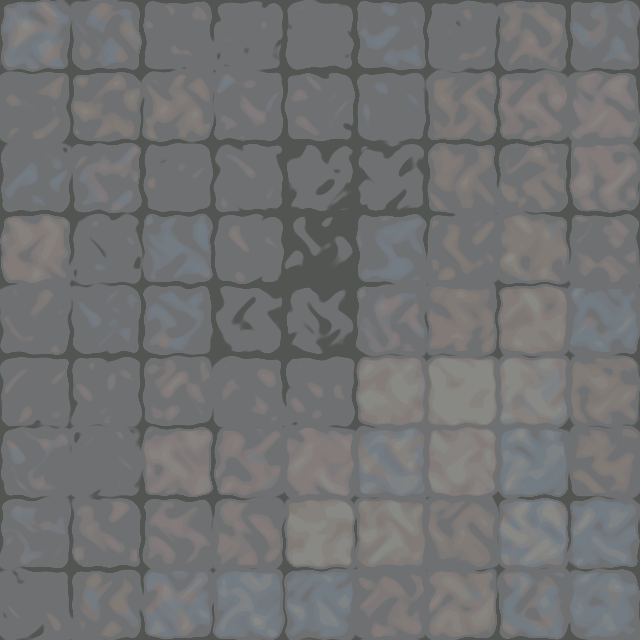
Give the GLSL for this texture, as a WebGL 2 fragment shader.

```glsl
#version 300 es
precision highp float;
// Nine by nine worn stone tiles with ragged dark joints and mottled tints.

#define TILES 9.0
#define TILE_HALF 0.445
#define CORNER_RADIUS 0.10
#define EDGE_WOBBLE 0.012
#define MOTTLE 0.50
#define TILE_VARIATION 0.75
#define BASE_LEVEL 0.92
#define JOINT_LEVEL -0.18
#define BLUE_SHARE 0.34

uniform vec2 u_resolution;
out vec4 fragColor;

const vec3 MORTAR = vec3(0.325, 0.335, 0.320);
const vec3 STONE = vec3(0.435, 0.440, 0.448);
const vec3 TAN = vec3(0.505, 0.480, 0.460);
const vec3 PINK = vec3(0.515, 0.485, 0.485);
const vec3 BLUE = vec3(0.452, 0.485, 0.515);
const vec3 PALE = vec3(0.535, 0.535, 0.520);

float hash(vec2 p) {
  return fract(sin(dot(p, vec2(127.1, 311.7))) * 4375.85);
}

// Warped, rotated sines: smooth irregular blobs, roughly -1 to 1.
float blobs(vec2 p) {
  p += 0.10 * sin(p.yx * 9.0 + vec2(1.3, 4.1));
  float sum = 0.0;
  float amplitude = 0.5;
  for (int i = 0; i < 4; i++) {
    p = mat2(0.8, 0.6, -0.6, 0.8) * p + 1.7;
    sum += amplitude * (sin(p.x * 11.0 + 1.5 * sin(p.y * 7.0)) + sin(p.y * 12.0)) * 0.7;
    p *= 1.3;
    amplitude *= 0.65;
  }
  return sum;
}

float roundedBox(vec2 p, float halfSize, float radius) {
  vec2 q = abs(p) - halfSize + radius;
  return length(max(q, 0.0)) + min(max(q.x, q.y), 0.0) - radius;
}

float spot(vec2 p, vec2 center, float tightness) {
  vec2 d = p - center;
  return exp(-tightness * dot(d, d));
}

// Broad wear over the canvas: polished at lower right, eroded near the middle.
float wear(vec2 uv) {
  return 0.75 * spot(uv, vec2(0.76, 0.40), 16.0)
       + 0.55 * spot(uv, vec2(0.55, 0.20), 25.0)
       - 0.95 * spot(uv, vec2(0.49, 0.55), 40.0)
       - 0.65 * spot(uv, vec2(0.57, 0.83), 50.0);
}

void main() {
  vec2 uv = gl_FragCoord.xy / u_resolution;
  vec2 grid = uv * TILES;
  float pixel = TILES / min(u_resolution.x, u_resolution.y);

  // Tile cell with a slightly wavering outline
  vec2 bent = grid + EDGE_WOBBLE * (sin(grid.yx * 8.3 + grid * 2.1) + sin(grid.yx * 17.0));
  vec2 cell = floor(bent);
  float edge = roundedBox(fract(bent) - 0.5, TILE_HALF, CORNER_RADIUS);
  vec2 local = grid + 13.0 * vec2(hash(cell + 3.1), hash(cell + 7.7));

  // Stone level, individual to each tile
  float level = BASE_LEVEL + TILE_VARIATION * (hash(cell) - 0.5) + wear((cell + 0.5) / TILES);
  float mottle = blobs(local);
  float stone = level + MOTTLE * mottle - 0.22 * smoothstep(-0.12, 0.0, edge);

  // Joint level, continuous between tiles and deepest at the crossings
  float drift = sin(grid.x * 2.3 + 1.7 * sin(grid.y * 1.9)) + sin(grid.y * 2.7 + 1.4 * sin(grid.x * 1.6));
  float joint = JOINT_LEVEL + 0.22 * drift + 0.18 * blobs(grid * 0.7) + 0.6 * wear(uv);
  joint = min(joint - 5.0 * max(edge - 0.05, 0.0), 0.92);
  float height = mix(stone, joint, smoothstep(-0.015, 0.05, edge));

  // Warm or blue tint, sometimes mixed within one tile
  float soft = 6.0 * pixel;
  float tintNoise = hash(cell + 19.3) + 0.16 * blobs(local * 0.8 + 5.0);
  vec3 warm = mix(TAN, PINK, hash(cell + 31.9));
  vec3 tint = mix(BLUE, warm, smoothstep(-soft, soft, tintNoise - BLUE_SHARE));

  // Flat bands stacked by height
  vec3 color = mix(MORTAR, STONE, smoothstep(-soft, soft, height));
  color = mix(color, mix(STONE, tint, 0.7), smoothstep(-soft, soft, height - 0.95));
  color = mix(color, tint, smoothstep(-soft, soft, height - 1.18));
  color = mix(color, mix(tint, PALE, 0.5), smoothstep(-soft, soft, height - 1.50));
  color = mix(color, PALE, smoothstep(-soft, soft, height - 1.80));
  fragColor = vec4(color, 1.0);
}
```
